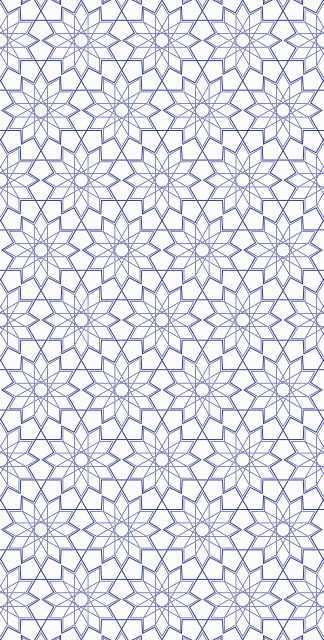
Reproduce this pattern procedurally as a WebGL 2 fragment shader.

```glsl
#version 300 es
precision highp float;
// Lattice of twelve-pointed rosettes drawn in thin blue lines on white.

uniform vec2 u_resolution;
out vec4 fragColor;

const float PI = 3.14159265;

float segmentDistance(vec2 p, vec2 a, vec2 b) {
    vec2 ab = b - a;
    return length(p - a - ab * clamp(dot(p - a, ab) / dot(ab, ab), 0.0, 1.0));
}

// Offset to the nearest rosette centre, on a triangular lattice of unit spacing
vec2 nearestCentre(vec2 p) {
    vec2 period = vec2(1.0, sqrt(3.0));
    vec2 a = mod(p + 0.5 * period, period) - 0.5 * period;
    vec2 b = mod(p, period) - 0.5 * period;
    return dot(a, a) < dot(b, b) ? a : b;
}

// Exact share of a pixel covered by a straight line of the given width
float lineCoverage(float dist, float width, float pixel) {
    float inner = max(dist - 0.5 * pixel, -0.5 * width);
    float outer = min(dist + 0.5 * pixel, 0.5 * width);
    return clamp((outer - inner) / pixel, 0.0, 1.0);
}

void main() {
    float spacing = u_resolution.x / 4.015;
    float pixel = 1.0 / spacing;
    vec2 p = nearestCentre((gl_FragCoord.xy - 0.5 * u_resolution) / spacing);

    // Fold the rosette into one half point, with its tip along x
    float angle = atan(p.y, p.x);
    float point = floor(angle / (PI / 6.0) + 0.5);
    float folded = abs(angle - point * PI / 6.0);
    vec2 q = length(p) * vec2(cos(folded), sin(folded));
    vec2 notchDirection = vec2(cos(PI / 12.0), sin(PI / 12.0));
    bool facesGap = mod(point, 2.0) > 0.5;

    // Heavy outline, whose lines run on and cross in the gaps
    vec2 tip = vec2(facesGap ? 0.5 : 0.483, 0.0);
    float outline = segmentDistance(q, 0.3536 * notchDirection, tip);
    if (facesGap) {
        outline = min(outline, segmentDistance(q, tip, vec2(0.616, 0.067)));
    }

    // Fine petal tips
    vec2 shoulder = 0.322 * notchDirection;
    float petals = segmentDistance(q, shoulder, vec2(0.455, 0.0));

    // Fine chords joining the petal shoulders across the centre
    for (int i = 0; i < 6; i++) {
        float turn = float(i) * PI / 6.0;
        vec2 r = abs(mat2(cos(turn), sin(turn), -sin(turn), cos(turn)) * p);
        petals = min(petals, segmentDistance(r, vec2(0.0, shoulder.y), shoulder));
    }

    float ink = max(lineCoverage(outline, 0.0112, pixel),
                    lineCoverage(petals, 0.0068, pixel));
    vec3 paper = vec3(0.99, 0.99, 1.0);
    vec3 blue = vec3(0.13, 0.16, 0.57);
    fragColor = vec4(mix(paper, blue, ink), 1.0);
}
```
